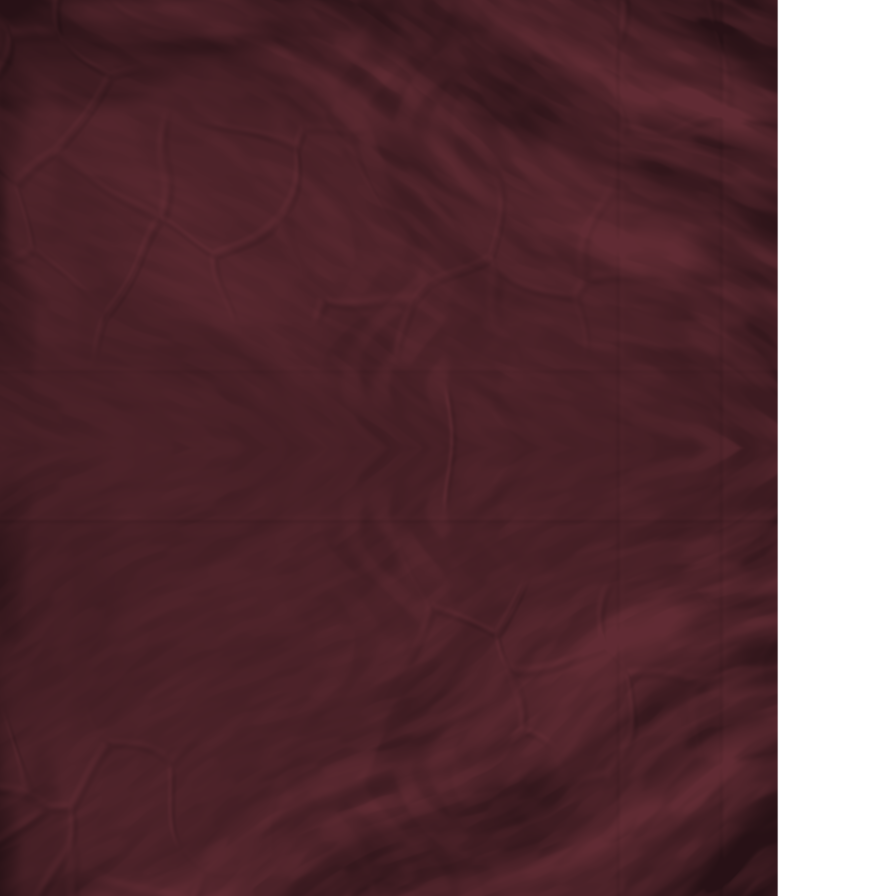
Reproduce this texture procedurally as a WebGL 1 fragment shader.

```glsl
precision highp float;
// Wrinkled burgundy satin sheet with diagonal folds beside a white margin.
uniform vec2 u_resolution;

const vec3 SHADOW = vec3(0.155, 0.068, 0.085);
const vec3 SHEEN = vec3(0.380, 0.170, 0.202);
const vec3 MARGIN = vec3(1.0);
const float CLOTH_WIDTH = 0.868;
const float BASE_TONE = 0.65;
const float FOLD_PERIOD = 0.18;
const float FOLD_CREST = 0.545;
const float FOLD_DEPTH = 0.17;
const float WRINKLE_DEPTH = 0.42;
const float GRAIN_DEPTH = 0.22;
const float CREASE_DEPTH = 0.13;
const vec2 LIGHT_OFFSET = vec2(-0.0025, 0.0035);
const float TAU = 6.2831853;

vec2 hash2(vec2 p) {
  vec2 q = vec2(dot(p, vec2(127.1, 311.7)), dot(p, vec2(269.5, 183.3)));
  return fract(sin(q) * 43758.5);
}

// Cellular noise: x = blended cell tone (-0.5..0.5), y = distance to cell edge.
vec2 cells(vec2 p) {
  vec2 cell = floor(p), f = fract(p);
  float tone = 0.0, total = 0.0, near = 8.0, second = 8.0;
  for (int j = -1; j <= 1; j++) {
    for (int i = -1; i <= 1; i++) {
      vec2 g = vec2(float(i), float(j));
      vec2 h = hash2(cell + g);
      vec2 d = g + 0.1 + 0.8 * h - f;
      float dist2 = dot(d, d);
      float weight = exp(-6.0 * dist2);
      tone += weight * fract(h.x * 7.3 + h.y * 3.1);
      total += weight;
      second = min(second, max(near, dist2));
      near = min(near, dist2);
    }
  }
  return vec2(tone / total - 0.5, sqrt(second) - sqrt(near));
}

float band(float x, float center, float width) {
  float d = (x - center) / width;
  return exp(-d * d);
}

// Thin ridges along the borders of large bent cells.
float creases(vec2 p) {
  vec2 bend = 0.012 * sin(p.yx * vec2(31.0, 27.0) + 2.0 * sin(p * 17.0));
  float edge = cells((p + bend) * vec2(9.0, 7.0)).y;
  return 1.0 - smoothstep(0.0, 0.09, edge);
}

// Pressed line: a dark groove with a lit lip.
float pressed(float d) {
  return 0.5 * band(d, 0.004, 0.003) - band(d, 0.0, 0.0025);
}

float clothTone(vec2 uv) {
  // The drape mirrors about mid height, so folds meet toward the right.
  vec2 p = vec2(uv.x, abs(uv.y - 0.5));
  float across = 0.87 * p.y + 0.5 * p.x;
  float along = 0.87 * p.x - 0.5 * p.y;
  float soft = cells(uv * vec2(4.5, 5.0) + 3.0).x;
  float warp = 0.012 * sin(along * 13.0 + 4.0 * uv.y) + 0.02 * soft;
  float s = across + warp;
  float pull = smoothstep(0.36, 0.62, across);
  float edgePull = smoothstep(0.62, 0.85, uv.x);

  // Broad folds from layered sines.
  float tone = BASE_TONE + 0.17 * soft;
  tone += FOLD_DEPTH * pull * cos(TAU * (s - FOLD_CREST) / FOLD_PERIOD);
  tone += 0.06 * pull * sin(TAU * s / 0.057 + 2.0 * sin(along * 9.0));

  // Stretched wrinkles, fine grain, and upright ripples near the center.
  float wrinkle = cells(vec2(along * 9.0, s * 42.0)).x;
  float fine = cells(vec2(along * 30.0 + 5.0, s * 105.0)).x;
  float ripple = cells(vec2(p.x * 48.0 + 2.0 * sin(p.y * 22.0), p.y * 20.0)).x;
  float sideWrinkle = cells(vec2(along * 20.0, s * 60.0 + 9.0)).x;
  tone += WRINKLE_DEPTH * wrinkle * (0.25 + 0.75 * pull);
  tone += GRAIN_DEPTH * fine * (0.55 + 0.45 * pull);
  tone += 0.25 * ripple * band(uv.x, 0.46, 0.11);
  tone += 0.42 * sideWrinkle * edgePull;

  // Embossed creases, strongest on the flatter left side.
  float relief = creases(uv - LIGHT_OFFSET) - creases(uv + LIGHT_OFFSET);
  float patches = smoothstep(-0.15, 0.2, soft);
  tone += CREASE_DEPTH * relief * patches * (1.0 - 0.65 * edgePull);

  // Pressed fold lines and the raised center seam.
  tone += 0.08 * pressed(uv.y - 0.418) + 0.05 * pressed(uv.y - 0.585);
  tone += 0.07 * (pressed(uv.x - 0.69) + pressed(uv.x - 0.805));
  float seam = uv.x - 0.5 - 0.004 * sin(uv.y * 40.0);
  tone -= 0.22 * pressed(seam) * (1.0 - smoothstep(0.05, 0.075, p.y));

  // Diagonal sheen, darker top strip, left hem and right corners.
  float slant = uv.x + 0.9 * (uv.y - 0.87) + 0.02 * sin(uv.y * 20.0);
  tone += 0.10 * band(slant, 0.08, 0.05) * smoothstep(0.5, 0.7, uv.y);
  float strip = smoothstep(0.875, 0.91, uv.y + 0.1 * soft);
  strip *= 1.0 - smoothstep(0.30, 0.42, uv.x);
  float stripGrain = cells(uv * vec2(7.0, 48.0)).x;
  tone += strip * (0.3 * stripGrain - 0.22);
  float hem = exp(-uv.x / 0.05);
  float hemGrain = cells(uv * vec2(26.0, 7.0)).x;
  tone += hem * (0.65 * hemGrain - 0.16 - 0.14 * smoothstep(0.55, 0.1, uv.y));
  tone -= 0.28 * smoothstep(0.73, 0.86, s);
  return tone - 0.10 * smoothstep(0.76, CLOTH_WIDTH, uv.x);
}

void main() {
  vec2 uv = gl_FragCoord.xy / u_resolution;
  vec3 cloth = mix(SHADOW, SHEEN, clamp(clothTone(uv), 0.0, 1.0));
  float pixel = 1.0 / u_resolution.x;
  float margin = smoothstep(-pixel, pixel, uv.x - CLOTH_WIDTH);
  gl_FragColor = vec4(mix(cloth, MARGIN, margin), 1.0);
}
```
